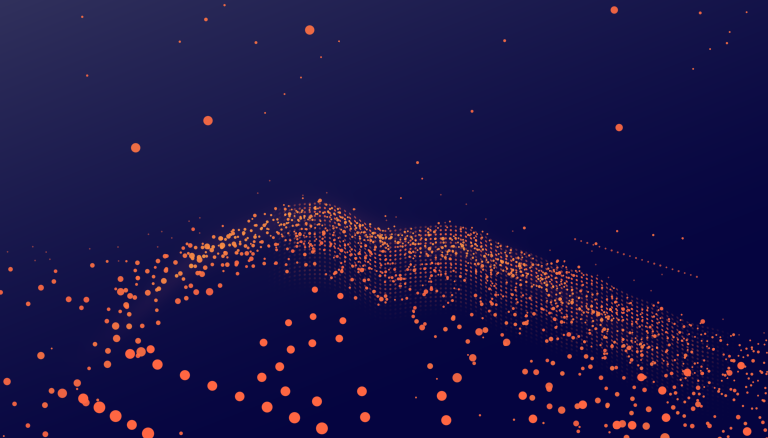
Reproduce this background procedurally as a Shadertoy shader.

```glsl
// A hilly sheet of glowing coral dots under a dark blue, diagonally lit sky.
// Rotated jittered grids scatter the dots; three height curves steer their
// density and size, and a sheared lattice gives the fine far mesh.

#define ASPECT 1.7534
#define DEEP vec3(0.020, 0.017, 0.250)
#define HAZE vec3(0.190, 0.190, 0.360)
#define CORAL vec3(1.00, 0.40, 0.26)
#define AMBER vec3(1.00, 0.62, 0.27)
#define LAYERS 8
#define FINEST 0.0020
#define GROWTH 1.27
#define JITTER 0.55

// Heights at 13 even steps from left to right
const float CREST[13] = float[13](.40, .385, .405, .455, .505, .54, .482,
                                  .488, .44, .385, .32, .26, .22);
const float STRAND[13] = float[13](.10, .16, .27, .40, .475, .515, .465,
                                   .44, .40, .31, .22, .13, .05);
const float HOLLOW[13] = float[13](.0, .04, .17, .31, .38, .38, .28,
                                   .13, .09, .0, -.05, -.05, -.05);

float hash(vec2 p) {
    return fract(sin(dot(p, vec2(127.1, 311.7))) * 43758.5);
}

// Smooth curve through the knots
float curve(float k[13], float x) {
    float s = clamp(x / ASPECT * 12.0, 0.0, 11.999);
    int i = int(s);
    float f = fract(s);
    float a = k[max(i - 1, 0)], b = k[i], c = k[i + 1], d = k[min(i + 2, 12)];
    return b + 0.5 * f * (c - a + f * (2.0*a - 5.0*b + 4.0*c - d
                         + f * (3.0 * (b - c) + d - a)));
}

float disc(vec2 p, vec2 center, float radius) {
    float aa = 0.75 / iResolution.y;
    return 1.0 - smoothstep(radius - aa, radius + aa, length(p - center));
}

// Evenly spaced discs on a segment
float dotRow(vec2 p, vec2 a, vec2 b, float count, float radius) {
    vec2 ab = b - a;
    float t = clamp(round(dot(p - a, ab) / dot(ab, ab) * count), 0.0, count);
    float size = radius * (0.82 + 0.3 * hash(vec2(t, count)));
    return disc(p, mix(a, b, t / count), size);
}

// Jittered dot centre of the cell that holds p
vec2 cellDot(vec2 p, float cell, float seed, out float pick) {
    vec2 id = floor(p / cell);
    pick = hash(id + seed);
    vec2 shift = vec2(hash(id + seed + 17.3), hash(id + seed + 41.9)) - 0.5;
    return (id + 0.5 + JITTER * shift) * cell;
}

float strandGlow(vec2 p) {
    float d = (p.y - curve(STRAND, p.x)) / 0.035;
    return exp(-d * d) * smoothstep(0.1, 0.5, p.x) * (1.0 - smoothstep(1.2, 1.6, p.x));
}

// Chance of a dot on the sheet
float sheetDensity(vec2 c) {
    float crest = curve(CREST, c.x), hollow = curve(HOLLOW, c.x);
    float inside = smoothstep(hollow - 0.03, hollow + 0.06, c.y)
                 * (1.0 - smoothstep(crest - 0.02, crest + 0.015, c.y));
    float body = mix(0.26, 0.5, smoothstep(0.15, 0.35, c.x) * (1.0 - smoothstep(0.7, 1.0, c.x)));
    return inside * (body + 0.4 * strandGlow(c)) * mix(0.4, 1.0, smoothstep(0.1, 0.3, c.x));
}

// Dot radius by nearness to the viewer
float sheetSize(vec2 c) {
    float depth = max(curve(CREST, c.x) - c.y, 0.0);
    float left = 1.0 - smoothstep(0.3, 0.75, c.x);
    return min(0.0022 + 0.06 * depth * depth + 0.0035 * left, 0.0075);
}

void mainImage(out vec4 fragColor, in vec2 fragCoord) {
    vec2 uv = fragCoord / iResolution.xy;
    vec2 p = uv * vec2(ASPECT, 1.0);
    float glow = strandGlow(p), crest = curve(CREST, p.x), pick;

    // Sky and faint warmth along the ridge
    float haze = pow(clamp(0.2 + 0.8 * uv.y - 0.55 * uv.x, 0.0, 1.0), 1.4);
    vec3 color = mix(DEEP, HAZE, haze) + 0.07 * glow * CORAL;

    // Far mesh: lattice rows that follow the crest
    float below = crest - p.y + 0.005 * sin(p.x * 31.0) * sin(p.x * 13.0);
    vec2 pitch = vec2(0.0115, 0.0095);
    vec2 knot = (fract(vec2(p.x, below) / pitch) - 0.5) * pitch;
    float ripple = 0.5 + 0.5 * sin(below * 85.0 + 2.0 * sin(p.x * 14.0) + p.x * 10.0);
    float mesh = smoothstep(0.6, 0.75, p.x) * (1.0 - smoothstep(1.45, 1.7, p.x))
               * smoothstep(-0.004, 0.008, below) * (1.0 - smoothstep(0.06, 0.22, below));
    color = mix(color, CORAL, disc(knot, vec2(0.0), 0.0024) * mesh * (0.3 + 0.6 * ripple));

    // Loose specks above the crest
    vec2 c = cellDot(p, 0.032, 5.0, pick);
    float lift = c.y - curve(CREST, c.x);
    float speck = step(0.0, lift) * step(pick, 0.4 * (1.0 - smoothstep(0.0, 0.11, lift)));
    color = mix(color, CORAL, 0.5 * speck * disc(p, c, 0.0017));

    // Sheet: each layer shows where its dot size suits the depth
    for (int i = 0; i < LAYERS; i++) {
        float k = float(i), radius = FINEST * pow(GROWTH, k), angle = 0.4 + 0.9 * k;
        mat2 turn = mat2(cos(angle), sin(angle), -sin(angle), cos(angle));
        c = cellDot(turn * p, radius * 5.5, 7.0 * k, pick) * turn;
        float misfit = log(radius / sheetSize(c));
        float shown = step(pick, sheetDensity(c) * exp(-6.0 * misfit * misfit));
        vec3 tint = mix(CORAL, AMBER, 0.65 * strandGlow(c) + 0.25 * hash(c));
        color = mix(color, tint, 0.92 * shown * disc(p, c, radius));
    }

    // Large near dots in the hollow and at the lower right
    c = cellDot(p, 0.062, 3.0, pick);
    float hollow = step(c.y, curve(HOLLOW, c.x)) * step(0.3, c.x) * step(c.x, 1.02)
                 * step(0.21 - 0.386 * (c.x - 0.297), c.y);
    float corner = step(1.15, c.x) * step(c.y, 0.2);
    float size = mix(0.007, 0.0115, 1.0 - smoothstep(0.05, 0.35, c.y)) * (1.0 - 0.15 * corner);
    float near = step(pick, 0.48 * hollow + 0.25 * corner) * disc(p, c, size);

    // Nearest rows and the distant trail
    near = max(near, dotRow(p, vec2(0.297, 0.192), vec2(0.735, 0.022), 7.0, 0.0125));
    near = max(near, dotRow(p, vec2(0.19, 0.09), vec2(0.338, 0.01), 4.0, 0.0125));
    near = max(near, 0.7 * dotRow(p, vec2(1.313, 0.454), vec2(1.591, 0.368), 20.0, 0.0021));
    fragColor = vec4(mix(color, CORAL, near), 1.0);
}
```
